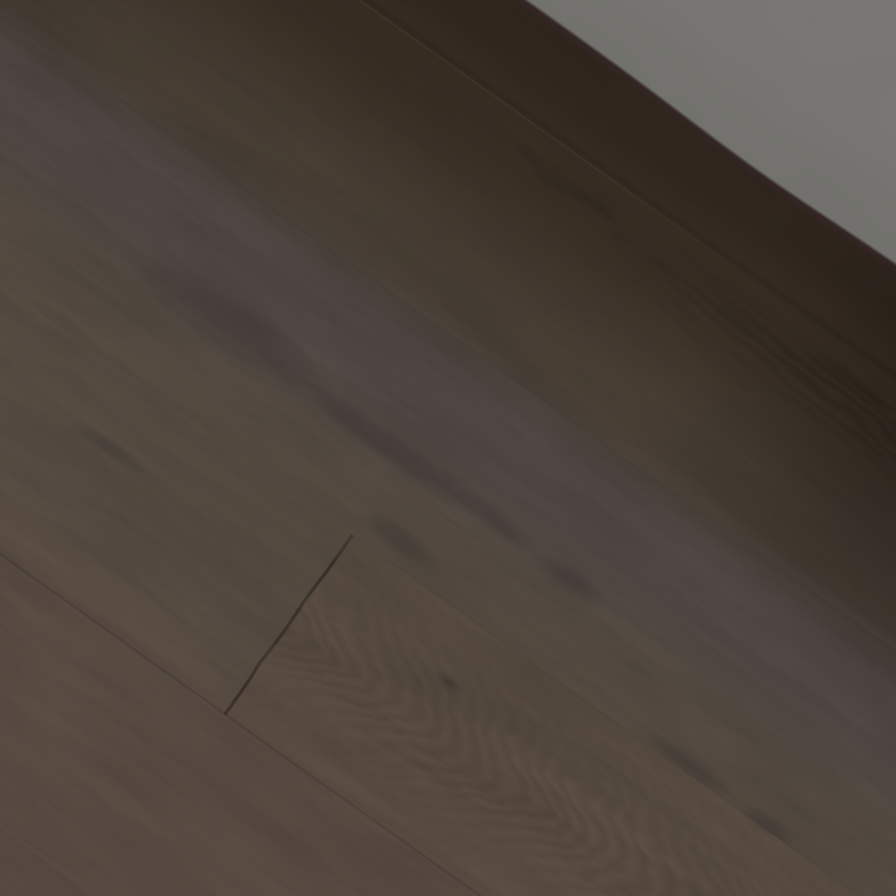
This texture is drawn by a Shadertoy shader. Its source:

```glsl
// Dim oak floorboards running diagonally under a pale grey wall.
// Canvas space is rotated into board space (x along the grain, y across it);
// boards, seams, streaks, knots and arched grain are then layered by formula.

#define GRAIN_DIR vec2(0.815, -0.580)
#define WALL_EDGE 1.154
#define SEAM_FIRST 0.311
#define BOARD_WIDTH 0.2455
#define JOINT_ALONG 0.0865
#define ARCH_AXIS 0.435
#define ARCH_RATE 210.0
#define GRAIN_AMOUNT 0.020
#define KNOT_AMOUNT 0.105
#define KNOTS 8

float hash(vec2 p) {
    vec3 q = fract(vec3(p.xyx) * 0.1031);
    q += dot(q, q.yzx + 33.33);
    return fract((q.x + q.y) * q.z);
}

float noise(vec2 p) {
    vec2 i = floor(p), f = fract(p);
    f = f * f * (3.0 - 2.0 * f);
    return mix(mix(hash(i), hash(i + vec2(1, 0)), f.x),
               mix(hash(i + vec2(0, 1)), hash(i + vec2(1, 1)), f.x), f.y);
}

float fbm(vec2 p) {
    float sum = 0.0, gain = 0.5;
    for (int i = 0; i < 4; i++) {
        sum += gain * noise(p);
        p = p * 2.03 + 17.1;
        gain *= 0.5;
    }
    return sum;
}

// Soft band around a value
float band(float x, float center, float width) {
    float d = (x - center) / width;
    return exp(-d * d);
}

// Antialiased thin line
float hairline(float d, float width, float px) {
    return 1.0 - smoothstep(width - px, width + px, abs(d));
}

// Broad light falloff from the open floor up to the wall
vec3 floorTone(vec2 b) {
    vec3 c = mix(vec3(0.337, 0.287, 0.253), vec3(0.322, 0.284, 0.246), smoothstep(0.25, 0.50, b.y));
    c = mix(c, vec3(0.302, 0.270, 0.250), smoothstep(0.57, 0.74, b.y));
    c = mix(c, vec3(0.272, 0.235, 0.197), smoothstep(0.75, 0.84, b.y));
    c = mix(c, vec3(0.213, 0.174, 0.135), smoothstep(0.85, 1.02, b.y));
    c = mix(c, vec3(0.182, 0.144, 0.112), smoothstep(1.03, 1.12, b.y));
    float upper = smoothstep(0.72, 0.90, b.y);
    c *= 1.0 - 0.20 * upper * smoothstep(0.25, 0.65, b.x);
    c *= 1.0 - 0.10 * upper * smoothstep(-0.40, -0.58, b.x);
    return c;
}

// Dark marks: along, across, half length, half width
float knots(vec2 b, float warp) {
    vec4 marks[KNOTS] = vec4[KNOTS](
        vec4(-0.155, 0.669, 0.110, 0.030), vec4(0.060, 0.660, 0.130, 0.016),
        vec4(0.190, 0.663, 0.055, 0.013), vec4(0.129, 0.583, 0.036, 0.012),
        vec4(0.314, 0.659, 0.036, 0.014), vec4(0.541, 0.567, 0.045, 0.010),
        vec4(0.650, 0.558, 0.026, 0.010), vec4(-0.189, 0.479, 0.040, 0.008));
    float sum = 0.0;
    for (int i = 0; i < KNOTS; i++) {
        vec2 d = (b - marks[i].xy) / marks[i].zw;
        sum += 1.0 - smoothstep(0.2, 1.5, length(d) + 1.1 * warp);
    }
    return min(sum, 1.0);
}

void mainImage(out vec4 fragColor, in vec2 fragCoord) {
    vec2 uv = fragCoord / iResolution.xy;
    float px = 1.0 / iResolution.y;
    vec2 b = vec2(dot(uv, GRAIN_DIR), dot(uv, vec2(-GRAIN_DIR.y, GRAIN_DIR.x)));
    float row = floor((b.y - SEAM_FIRST) / BOARD_WIDTH);
    float lit = 1.0 - 0.5 * smoothstep(0.75, 1.05, b.y);

    // Stretched grain, shifted per board
    vec2 g = b + vec2(row * 3.7, 0.0);
    float warp = fbm(g * vec2(9.0, 26.0) + 5.0) - 0.47;
    float fine = fbm(vec2(g.x * 8.0, (g.y + 0.02 * warp) * 110.0)) - 0.47;
    vec3 col = floorTone(b);
    col *= 1.0 + lit * (0.11 * warp + GRAIN_AMOUNT * 5.0 * fine);

    // Cool haze between the two middle boards
    col += vec3(-0.002, 0.001, 0.010) * band(b.y, 0.74, 0.06);

    // Knots and the dark streaks of the upper board
    col *= 1.0 - KNOT_AMOUNT * knots(b, warp) * vec3(1.0, 0.95, 0.70);
    float ripple = 0.5 + 0.5 * sin(520.0 * (b.y + 0.10 * b.x * b.x + 0.035 * warp));
    float reach = smoothstep(-0.22, -0.05, b.x);
    col *= 1.0 - 0.15 * reach * band(b.y + 0.03 * warp, 1.015, 0.015) * smoothstep(-0.10, 0.12, warp);
    col *= 1.0 - 0.10 * ripple * smoothstep(0.05, 0.40, b.x) * band(b.y, 0.995, 0.032);

    // Arched grain on the board beyond the joint
    float onBoard = step(0.0, row) * step(row, 0.0);
    float beyond = smoothstep(JOINT_ALONG, JOINT_ALONG + 2.0 * px, b.x);
    float arch = b.x + 1.7 * length(vec2(b.y - ARCH_AXIS, 0.022)) + 0.09 * warp;
    float rings = sin(ARCH_RATE * arch) * band(b.y, ARCH_AXIS, 0.075);
    col *= 1.0 + onBoard * beyond * (0.030 * rings + vec3(0.025, 0.0, -0.01));
    col *= 1.0 - 0.16 * band(length((b - vec2(0.27, 0.485)) * vec2(1.0, 2.0)), 0.0, 0.012);

    // Long seams and the short butt joint
    float seam = b.y - SEAM_FIRST;
    col *= 1.0 - 0.10 * hairline(seam, 0.0015, px) + 0.035 * band(seam, 0.018, 0.014);
    col *= 1.0 - 0.035 * hairline(seam - BOARD_WIDTH, 0.0012, px) * beyond;
    col *= 1.0 - 0.030 * hairline(seam - 2.0 * BOARD_WIDTH, 0.0015, px);
    float top = seam - 3.0 * BOARD_WIDTH;
    col += vec3(0.035, 0.028, 0.020) * hairline(top, 0.0012, px) * (1.0 - smoothstep(0.05, 0.35, b.x));
    col *= 1.0 - 0.10 * band(top, 0.005, 0.004);
    float joint = hairline(b.x - JOINT_ALONG + 0.004 * warp, 0.0018, px);
    col *= 1.0 - 0.30 * joint * onBoard * (0.75 + 0.5 * noise(b * 60.0));

    // Wall with a thin plum shadow at its foot
    float edge = b.y - WALL_EDGE + 0.005 * band(b.x, 0.22, 0.14);
    col = mix(col, vec3(0.205, 0.145, 0.150), 0.75 * band(edge, -0.002, 0.004));
    vec3 wall = mix(vec3(0.448, 0.445, 0.428), vec3(0.472, 0.466, 0.452), smoothstep(0.0, 0.16, edge));
    wall *= 1.0 + 0.015 * (fbm(uv * 14.0) - 0.47);
    col = mix(col, wall, smoothstep(-px, 0.003 + px, edge));

    fragColor = vec4(col, 1.0);
}
```
